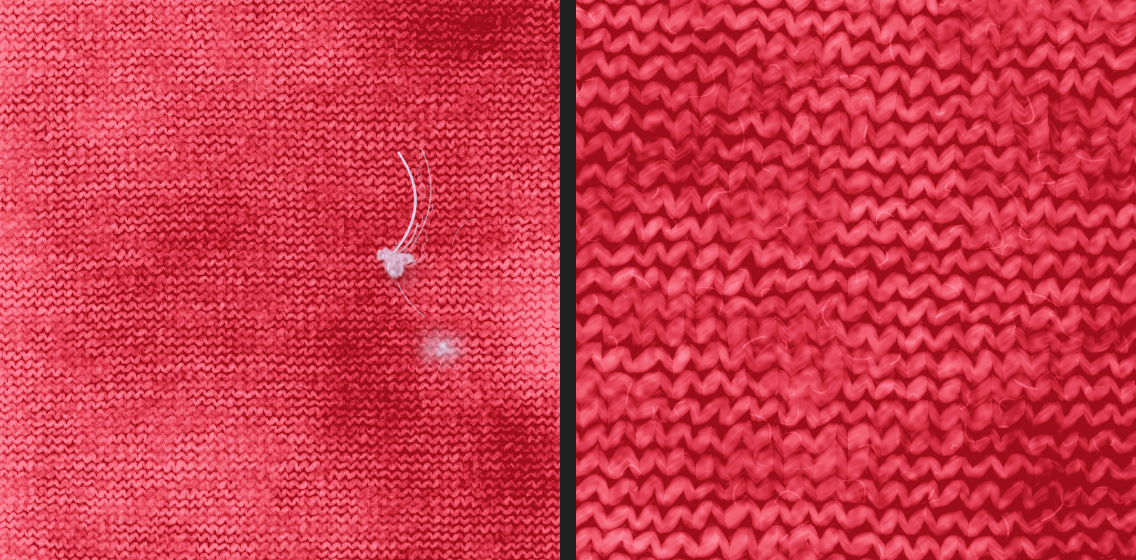
Left: the whole. Right: its middle third, enlarged.
Give the GLSL for this texture, as a Shadertoy shader.

```glsl
// Red jersey knit with soft creases, loose fibres and a snagged tuft of white thread.

float hash(vec2 p) {
    return fract(sin(dot(p, vec2(127.1, 311.7))) * 43758.5453);
}

float noise(vec2 p) {
    vec2 i = floor(p), f = fract(p);
    f = f * f * (3.0 - 2.0 * f);
    return mix(mix(hash(i), hash(i + vec2(1, 0)), f.x),
               mix(hash(i + vec2(0, 1)), hash(i + vec2(1, 1)), f.x), f.y);
}

float fbm(vec2 p) {
    float sum = 0.0, amp = 0.5;
    for (int i = 0; i < 4; i++) {
        sum += amp * noise(p);
        p = mat2(1.6, 1.2, -1.2, 1.6) * p + 7.3;
        amp *= 0.5;
    }
    return sum;
}

float blob(vec2 p, vec2 centre, vec2 radius) {
    vec2 d = (p - centre) / radius;
    return exp(-dot(d, d));
}

// Coverage of a bowed strand from a to b
float strand(vec2 p, vec2 a, vec2 b, float bow, float width) {
    vec2 d = b - a;
    float len = length(d), soft = 0.8 / iResolution.y;
    float x = dot(p - a, d) / (len * len);
    float along = clamp(x, 0.0, 1.0);
    float y = (d.x * (p.y - a.y) - d.y * (p.x - a.x)) / len;
    y -= bow * 4.0 * along * (1.0 - along) * len;
    float dist = length(vec2((x - along) * len, y));
    return 1.0 - smoothstep(width - soft, width + soft, dist);
}

// V stitches of two leaf-shaped legs, one V per unit cell, the right leg longer
float knit(vec2 g) {
    g += 0.44 * vec2(noise(g * 0.7), noise(g * 0.7 + 40.0)) - 0.22;
    float x = fract(g.x), side = step(0.38, x);
    float s = side > 0.5 ? (x - 0.38) / 0.62 : 1.0 - x / 0.38;
    float y = g.y - 0.48 * s;
    vec2 id = vec2(floor(g.x) + 0.5 * side, floor(y));
    float halfWidth = 0.25 + 0.20 * sin(3.14159 * s) + 0.08 * hash(id + 2.0);
    float q = (fract(y) - 0.5) / halfWidth;
    float leg = pow(max(1.0 - q * q, 0.0), 0.7);
    // Nap closes some gaps; fibres run along each leg
    leg = mix(leg, 0.6, 0.6 * smoothstep(0.35, 0.8, noise(g * vec2(0.5, 0.8) + 60.0)));
    float fibre = 0.30 * (noise(vec2(g.x * 3.0, y * 9.0)) - 0.5);
    float wear = 0.28 * (hash(id) - 0.5) + 0.14 * (hash(vec2(id.y, 9.0)) - 0.5);
    return leg + fibre + wear + 0.10 * (side - 0.62);
}

// Short fibres standing off the cloth
float fuzz(vec2 p) {
    vec2 g = p * 48.0, cell = floor(g);
    float cover = 0.0;
    for (int j = -1; j <= 1; j++)
    for (int i = -1; i <= 1; i++) {
        vec2 id = cell + vec2(i, j);
        float angle = 6.2832 * hash(id + 3.0);
        vec2 a = (id + vec2(hash(id), hash(id + 17.0))) / 48.0;
        vec2 b = a + 0.020 * hash(id + 5.0) * vec2(cos(angle), sin(angle)) + 0.002;
        cover = max(cover, strand(p, a, b, hash(id + 8.0) - 0.5, 0.0006) * hash(id + 11.0));
    }
    return cover;
}

// White snag: threads, knot, and a ball of lint
float snag(vec2 p) {
    float c = strand(p, vec2(0.712, 0.727), vec2(0.704, 0.550), 0.19, 0.0026);
    c = max(c, 0.65 * strand(p, vec2(0.753, 0.735), vec2(0.735, 0.560), 0.14, 0.0013));
    c = max(c, 0.7 * strand(p, vec2(0.745, 0.600), vec2(0.705, 0.545), 0.12, 0.0018));
    c = max(c, 0.65 * strand(p, vec2(0.710, 0.495), vec2(0.757, 0.435), -0.06, 0.0010));
    c = max(c, 0.5 * strand(p, vec2(0.808, 0.562), vec2(0.848, 0.610), 0.15, 0.0006));
    vec2 q = p + 0.022 * (vec2(fbm(p * 70.0), fbm(p * 70.0 + 20.0)) - 0.5);
    float knot = blob(q, vec2(0.704, 0.526), vec2(0.018, 0.026))
               + blob(q, vec2(0.684, 0.545), vec2(0.011, 0.009))
               + 0.7 * blob(q, vec2(0.733, 0.537), vec2(0.017, 0.010));
    c = max(c, smoothstep(0.25, 0.65, knot) * (0.6 + 0.4 * noise(p * vec2(300, 140))));
    c = max(c, blob(q, vec2(0.787, 0.378), vec2(0.031, 0.023)) * (0.4 + 1.0 * fbm(p * 120.0)));
    // Fine hairs around the lint, the knot and the upper threads
    for (int i = 0; i < 80; i++) {
        float k = float(i), angle = 6.2832 * hash(vec2(k, 1.0));
        vec2 dir = vec2(cos(angle) * (i < 60 ? 1.0 : 0.4), sin(angle));
        vec2 root = i < 44 ? vec2(0.786, 0.378)
                  : i < 60 ? vec2(0.715, 0.532)
                  : vec2(0.754, 0.56 + 0.15 * hash(vec2(k, 2.0)));
        vec2 a = root + 0.026 * (vec2(hash(vec2(k, 3.0)), hash(vec2(k, 4.0))) - 0.5);
        vec2 b = a + dir * (0.012 + 0.030 * hash(vec2(k, 5.0)));
        c = max(c, 0.6 * strand(p, a, b, 0.7 * hash(vec2(k, 6.0)) - 0.35, 0.0006));
    }
    return clamp(c, 0.0, 1.0);
}

// Red dye from deep shadow to lit nap
vec3 dye(float t) {
    vec3 c = mix(vec3(0.62, 0.05, 0.10), vec3(0.80, 0.15, 0.22), smoothstep(0.0, 0.32, t));
    c = mix(c, vec3(0.89, 0.25, 0.34), smoothstep(0.25, 0.52, t));
    c = mix(c, vec3(0.95, 0.37, 0.45), smoothstep(0.48, 0.75, t));
    return mix(c, vec3(0.98, 0.52, 0.60), smoothstep(0.72, 1.05, t));
}

void mainImage(out vec4 fragColor, in vec2 fragCoord) {
    vec2 p = fragCoord / iResolution.xy;
    // Cloth drape bends the rows
    vec2 cloth = p + 0.016 * (vec2(noise(p * 3.0), noise(p * 3.0 + 9.0)) - 0.5);
    // Broad light and folds
    float light = 0.9 * (fbm(p * 4.0) - 0.47) + 0.45 * exp(-6.0 * p.x)
        + 0.46 * blob(p, vec2(0.98, 0.36), vec2(0.12, 0.10)) + 0.28 * blob(p, vec2(0.35, 0.06), vec2(0.38, 0.13))
        - 0.40 * blob(p, vec2(0.93, 0.20), vec2(0.09, 0.13)) - 0.30 * blob(p, vec2(0.66, 0.37), vec2(0.10, 0.14))
        - 0.22 * blob(p, vec2(0.83, 0.94), vec2(0.14, 0.06)) - 0.20 * blob(p, vec2(0.42, 0.55), vec2(0.22, 0.28));
    float grain = 0.40 * (noise(p * 240.0) - 0.5);
    float tone = 0.40 + 0.78 * (knit(cloth * vec2(55, 64)) - 0.60) + light + grain;
    vec3 color = dye(tone + 0.36 * fuzz(p));
    // White thread over a faint shadow
    color *= 1.0 - 0.2 * blob(p, vec2(0.715, 0.515), vec2(0.03, 0.03));
    color = mix(color, vec3(0.87, 0.80, 0.89) + 0.08 * (noise(p * 200.0) - 0.5), snag(p));
    fragColor = vec4(color, 1.0);
}
```
